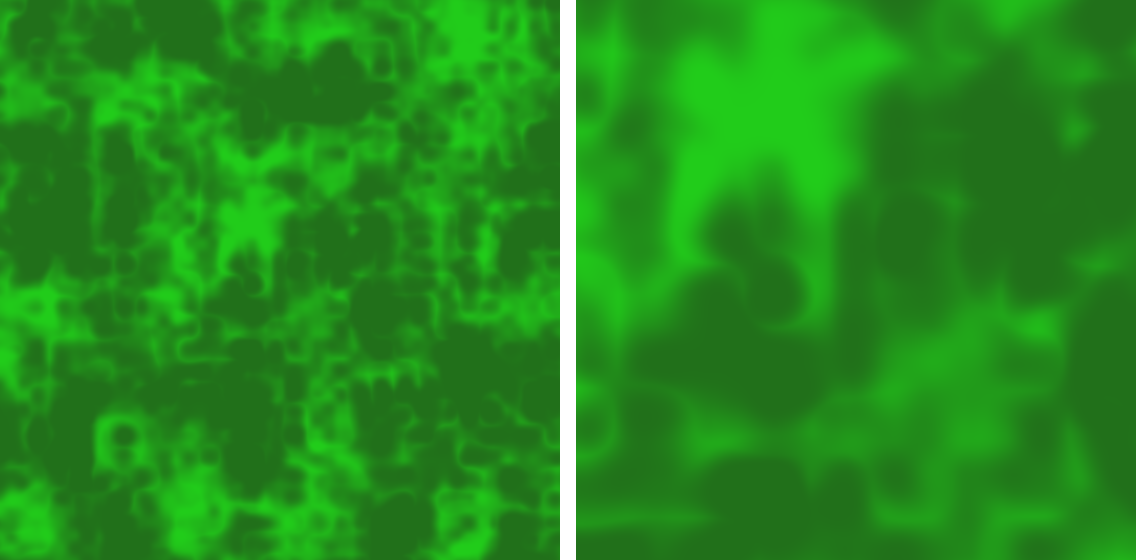
Left, the full canvas; right, a detail of the centre.
This texture is drawn by a Shadertoy shader. Its source:

```glsl
// Mossy green camouflage: soft bright patches and thin arcs on a dark green ground.

const vec3 DARK_GREEN = vec3(0.13, 0.44, 0.10);
const vec3 BRIGHT_GREEN = vec3(0.13, 0.80, 0.10);

// Integer hash of a lattice cell, from 0 to 1
float hash(ivec2 cell, uint seed) {
    uint h = uint(cell.x) * 1597334677u ^ uint(cell.y) * 3812015801u ^ seed * 2798796415u;
    h = (h ^ (h >> 16)) * 2146121005u;
    h = (h ^ (h >> 15)) * 2221713035u;
    h ^= h >> 16;
    return float(h >> 8) / 16777216.0;
}

// Smooth value noise, from -1 to 1
float signedNoise(vec2 p, uint seed) {
    ivec2 cell = ivec2(floor(p));
    vec2 f = fract(p);
    vec2 blend = f * f * (3.0 - 2.0 * f);
    float bottom = mix(hash(cell, seed), hash(cell + ivec2(1, 0), seed), blend.x);
    float top = mix(hash(cell + ivec2(0, 1), seed), hash(cell + ivec2(1, 1), seed), blend.x);
    return 2.0 * mix(bottom, top, blend.y) - 1.0;
}

// Noise folded at zero with a rounded crease: low along filaments, high in round cells
float foldedNoise(vec2 p, uint seed, float rounding) {
    float n = signedNoise(p, seed);
    return sqrt(n * n + rounding * rounding);
}

// Broad patches, hollowed by round cells at two scales, with a fine mottle
float mossHeight(vec2 uv) {
    float patches = 0.9 * signedNoise(uv * 8.0 + 0.37, 1u);
    float mottle = 0.25 * signedNoise(uv * 44.0 + 0.11, 2u);
    float hollows = 0.0;
    float frequency = 13.0;
    float weight = 1.0;
    for (uint octave = 0u; octave < 2u; octave++) {
        hollows += weight * foldedNoise(uv * frequency + 0.23, 3u + octave, 0.07);
        frequency *= 2.0;
        weight *= 0.6;
    }
    return patches + mottle - hollows;
}

void mainImage(out vec4 fragColor, in vec2 fragCoord) {
    vec2 uv = fragCoord / iResolution.y;
    float brightness = smoothstep(-0.96, 0.54, mossHeight(uv));
    fragColor = vec4(mix(DARK_GREEN, BRIGHT_GREEN, brightness), 1.0);
}
```
